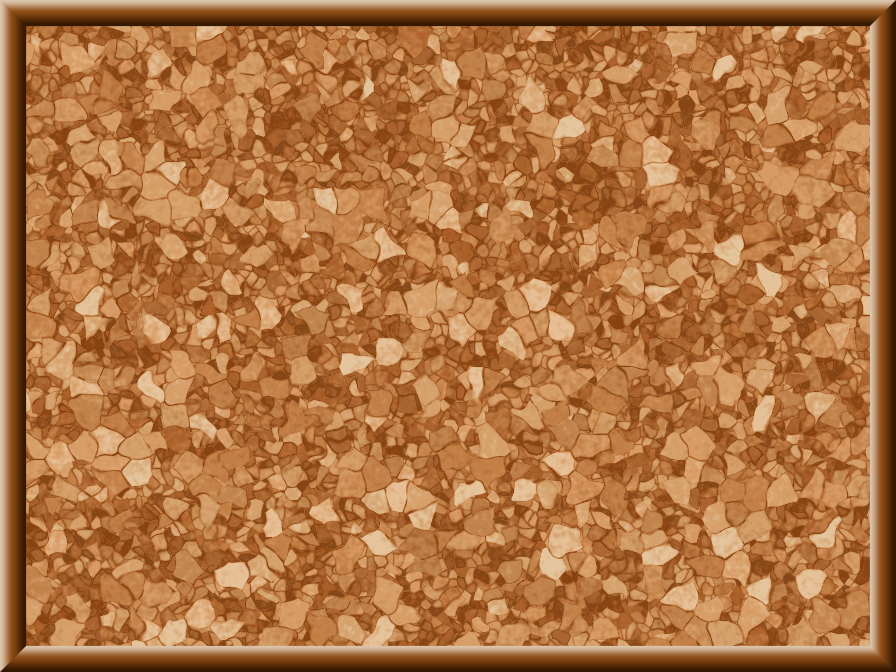
Give the GLSL for this texture, as a WebGL 1 fragment shader.

```glsl
precision highp float;
// Cork board in a bevelled wooden frame. Three sizes of angular Voronoi
// chips are layered from fine dark crumbs to large pale flakes, with thin
// dark seams; the frame is a mitred gradient lit from the upper left.
uniform vec2 u_resolution;

float hash(vec2 p) {
  vec3 q = fract(vec3(p.xyx) * 0.1031);
  q += dot(q, q.yzx + 33.33);
  return fract((q.x + q.y) * q.z);
}

vec2 hash2(vec2 p) {
  return vec2(hash(p), hash(p + 57.3));
}

// Gradient noise, roughly -0.7 to 0.7
float corner(vec2 cell, vec2 offset) {
  float angle = 6.2832 * hash(cell);
  return dot(vec2(cos(angle), sin(angle)), offset);
}

float noise(vec2 p) {
  vec2 i = floor(p), f = fract(p);
  vec2 u = f * f * (3.0 - 2.0 * f);
  vec2 e = vec2(0.0, 1.0);
  return mix(mix(corner(i, f), corner(i + e.yx, f - e.yx), u.x),
             mix(corner(i + e, f - e), corner(i + 1.0, f - 1.0), u.x), u.y);
}

// Voronoi chip: x, y = cell identity, z = approximate distance to the seam
vec3 chip(vec2 p) {
  vec2 base = floor(p), id = base;
  float nearest = 9.0, second = 9.0;
  for (int y = -1; y <= 1; y++) {
    for (int x = -1; x <= 1; x++) {
      vec2 cell = base + vec2(float(x), float(y));
      float d = length(cell + hash2(cell) - p);
      if (d < nearest) {
        second = nearest;
        nearest = d;
        id = cell;
      } else {
        second = min(second, d);
      }
    }
  }
  return vec3(id, 0.5 * (second - nearest));
}

vec3 corkColor(float tone) {
  vec3 c = mix(vec3(0.53, 0.27, 0.08), vec3(0.67, 0.39, 0.18), smoothstep(0.0, 0.3, tone));
  c = mix(c, vec3(0.76, 0.51, 0.29), smoothstep(0.3, 0.55, tone));
  c = mix(c, vec3(0.84, 0.62, 0.41), smoothstep(0.55, 0.78, tone));
  return mix(c, vec3(0.90, 0.76, 0.60), smoothstep(0.8, 1.05, tone));
}

vec3 cork(vec2 p) {
  vec2 bend = vec2(noise(p * 38.0), noise(p * 38.0 + 71.0)) * 0.012;
  float tone = 0.4, seam = 0.0, tint = 0.0;

  // Layer 0 covers everything; larger, paler chips lie over parts of it
  for (int i = 0; i < 3; i++) {
    float layer = float(i);
    float scale = 66.0 - 19.0 * layer;
    vec3 c = chip((p + bend) * scale + 40.0 * layer + 11.0);
    vec2 id = c.xy + 131.0 * layer;
    float edge = c.z / scale;
    float shown = i == 0 ? 1.0 : step(0.62, hash(id + 19.7));
    float cover = shown * smoothstep(0.0, 0.0015, edge);
    float chipTone = 0.42 + 0.16 * layer + (0.8 - 0.12 * layer) * (hash(id + 5.1) - 0.5);
    tone = mix(tone, chipTone, cover);
    tint = mix(tint, hash(id + 83.0) - 0.5, cover);
    float line = (1.0 - smoothstep(0.0005, 0.0028, edge)) * (0.25 + 0.75 * hash(id + 7.9));
    seam = mix(seam, line, shown);
  }

  // Patchy shade and fine mottling inside the chips
  tone += 0.12 * noise(p * 13.0) + 0.16 * noise(p * 85.0) + 0.13 * noise(p * 170.0);
  vec3 color = corkColor(tone - 0.36 * seam);
  return color + tint * vec3(0.01, -0.025, -0.035);
}

vec3 frameColor(float t) {
  vec3 c = mix(vec3(0.86, 0.77, 0.67), vec3(0.55, 0.29, 0.08), smoothstep(0.0, 0.5, t));
  return mix(c, vec3(0.20, 0.09, 0.0), smoothstep(0.4, 1.0, t));
}

void main() {
  vec2 p = gl_FragCoord.xy / u_resolution.y;
  float pixel = 1.0 / u_resolution.y;
  vec2 far = vec2(u_resolution.x / u_resolution.y, 1.0) - p;

  // Left and top rails darken inwards, right and bottom rails outwards
  float litSide = min(p.x, far.y);
  float darkSide = min(far.x, p.y);
  float depth = min(litSide, darkSide) / 0.039;
  float mitre = smoothstep(-pixel, pixel, litSide - darkSide);
  vec3 frame = mix(frameColor(depth), frameColor(1.0 - depth), mitre);

  float inside = smoothstep(-0.5, 0.5, (depth - 1.0) * 0.039 / pixel);
  gl_FragColor = vec4(mix(frame, cork(p), inside), 1.0);
}
```
